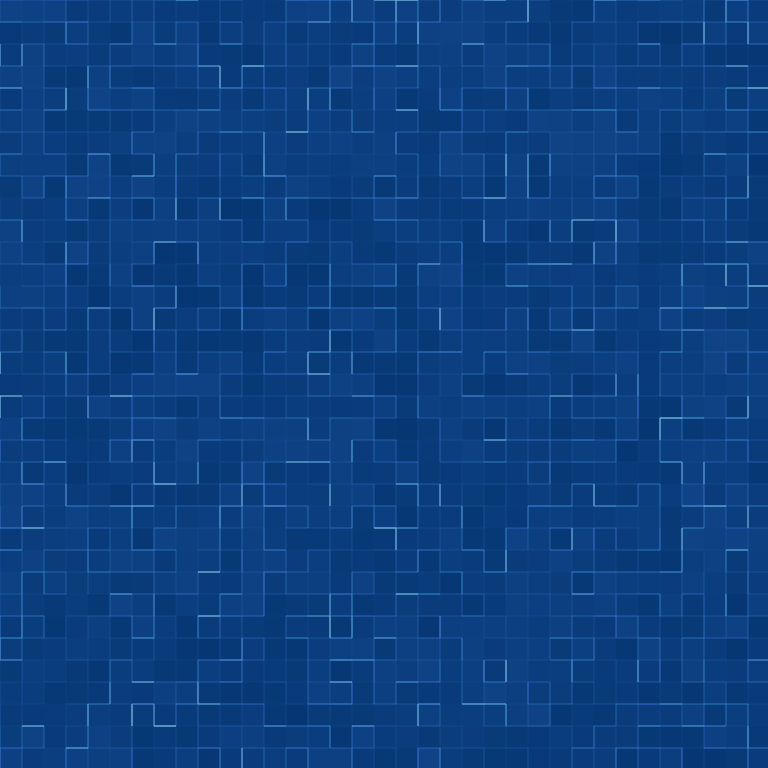
Write a WebGL 1 fragment shader that draws this pattern.

```glsl
precision highp float;

uniform vec2 u_resolution;

const float CELLS = 34.909;       // repeats across and down
const float LINE_WIDTH = 0.0018;  // fraction of the canvas

const vec3 FILL_DARK = vec3(0.020, 0.210, 0.445);
const vec3 FILL_LIGHT = vec3(0.060, 0.265, 0.530);
const vec3 LINE_BLUE = vec3(0.27, 0.46, 0.90);
const vec3 LINE_CYAN = vec3(0.24, 0.62, 0.86);
const vec3 LINE_PALE = vec3(0.56, 0.84, 0.96);

float hash(vec2 p) {
  return fract(sin(dot(p, vec2(127.1, 311.7))) * 43758.5453);
}

float valueNoise(vec2 p) {
  vec2 i = floor(p);
  vec2 f = fract(p);
  f = f * f * (3.0 - 2.0 * f);
  float low = mix(hash(i), hash(i + vec2(1.0, 0.0)), f.x);
  float high = mix(hash(i + vec2(0.0, 1.0)), hash(i + vec2(1.0, 1.0)), f.x);
  return mix(low, high, f.y);
}

// Each cell belongs to one of two groups; outlines run between groups.
float cellGroup(vec2 cell) {
  return step(0.5, hash(cell + 17.3));
}

vec3 cellFill(vec2 cell) {
  float patches = valueNoise(cell * 0.23 + 5.7);
  float tone = 0.3 * cellGroup(cell) + 0.4 * hash(cell + 41.9) + 0.3 * patches;
  return mix(FILL_DARK, FILL_LIGHT, tone);
}

// Strong where the two cells differ in group, faint elsewhere.
float edgeStrength(vec2 cellA, vec2 cellB, float seed) {
  float r = hash(cellB + seed);
  float contour = abs(cellGroup(cellA) - cellGroup(cellB));
  return mix(0.22 * r, mix(0.28, 0.85, r * r), contour);
}

vec3 edgeColor(vec2 cell, float strength, float seed) {
  vec3 tint = mix(LINE_BLUE, LINE_CYAN, hash(cell + seed + 9.1));
  return mix(tint, LINE_PALE, smoothstep(0.6, 0.9, strength));
}

// Box-filtered coverage of a line at the given distance.
float lineCoverage(float dist, float width, float pixel) {
  float cover = clamp((0.5 * (width + pixel) - dist) / pixel, 0.0, 1.0);
  return min(cover, width / pixel);
}

// Blends the nearest grid line perpendicular to the axis over a color.
vec3 drawEdge(vec3 base, vec2 grid, vec2 axis, float pixel, float seed) {
  float along = dot(grid, axis);
  float index = floor(along + 0.5);
  vec2 cell = mix(floor(grid), vec2(index), axis);
  float strength = edgeStrength(cell - axis, cell, seed);
  float cover = lineCoverage(abs(along - index), LINE_WIDTH * CELLS, pixel);
  return mix(base, edgeColor(cell, strength, seed), cover * strength);
}

void main() {
  float side = min(u_resolution.x, u_resolution.y);

  // Grid counted from the top left corner
  vec2 fromTop = vec2(gl_FragCoord.x, u_resolution.y - gl_FragCoord.y);
  vec2 grid = fromTop / side * CELLS;
  float pixel = CELLS / side;

  vec3 color = cellFill(floor(grid));
  color = drawEdge(color, grid, vec2(1.0, 0.0), pixel, 63.7);
  color = drawEdge(color, grid, vec2(0.0, 1.0), pixel, 88.2);

  gl_FragColor = vec4(color, 1.0);
}
```
